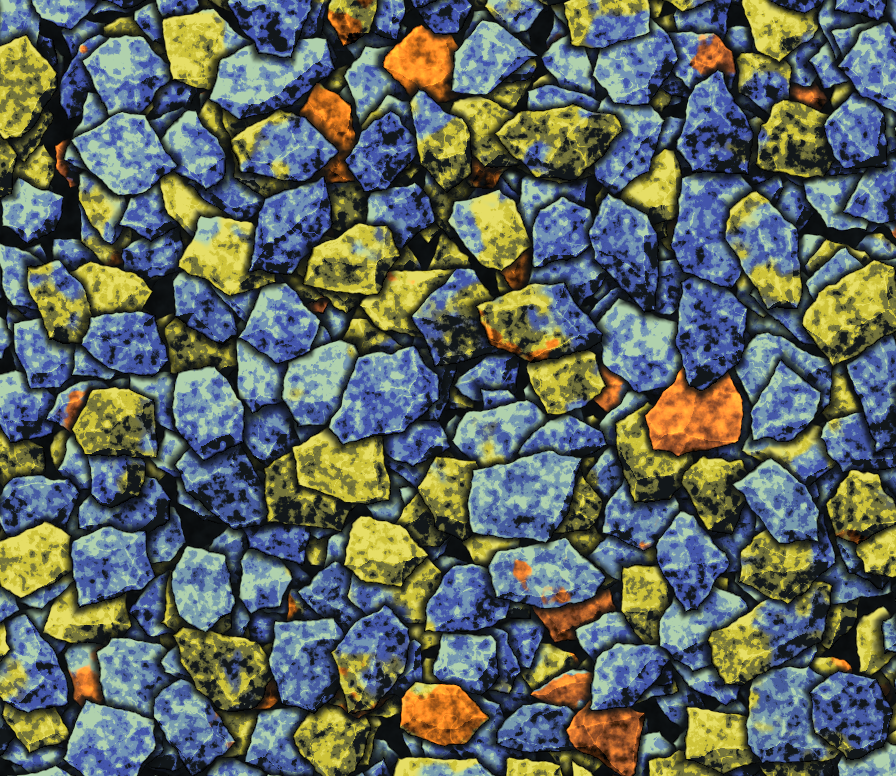
This texture is drawn by a WebGL 2 fragment shader. Its source:

```glsl
#version 300 es
precision highp float;

uniform vec2 u_resolution;
out vec4 fragColor;

const float TAU = 6.283185;
const int SIDES = 7;
const int COURSES = 4;
const vec3 SHADE = vec3(0.07, 0.09, 0.10);
const vec3 BLUE = vec3(0.26, 0.33, 0.68);
const vec3 SLATE = vec3(0.44, 0.57, 0.71);
const vec3 PALE = vec3(0.69, 0.82, 0.68);
const vec3 OLIVE = vec3(0.45, 0.45, 0.23);
const vec3 YELLOW = vec3(0.80, 0.76, 0.22);
const vec3 CREAM = vec3(0.90, 0.87, 0.40);
const vec3 RUST = vec3(0.88, 0.42, 0.10);

struct Surface {
    vec2 id;       // stone identity
    vec3 normal;   // facet direction
    float inset;   // distance inside the outline
    float ridge;   // closeness to the next facet
    float light;   // light left after shadows
};

float hash(vec2 p) {
    vec3 q = fract(vec3(p.xyx) * 0.1031);
    q += dot(q, q.yzx + 33.33);
    return fract((q.x + q.y) * q.z);
}

float rnd(vec2 id, float k) {
    return hash(id + vec2(7.0, 131.0) * k);
}

mat2 rotation(float a) {
    return mat2(cos(a), sin(a), -sin(a), cos(a));
}

float noise(vec2 p) {
    vec2 i = floor(p), f = fract(p);
    f = f * f * (3.0 - 2.0 * f);
    return mix(mix(hash(i), hash(i + vec2(1, 0)), f.x),
               mix(hash(i + vec2(0, 1)), hash(i + vec2(1, 1)), f.x), f.y);
}

float fbm(vec2 p) {
    float sum = 0.0, weight = 0.533;
    for (int i = 0; i < 4; i++) {
        sum += weight * noise(p);
        p = rotation(0.6) * p * 2.03 + 11.7;
        weight *= 0.5;
    }
    return sum;
}

vec3 ramp(vec3 deep, vec3 middle, vec3 bright, float t) {
    vec3 c = mix(SHADE, deep, smoothstep(0.0, 0.26, t));
    c = mix(c, middle, smoothstep(0.36, 0.54, t));
    return mix(c, bright, smoothstep(0.64, 0.84, t));
}

// One faceted stone: a convex outline with bevels below a tilted cap
void layStone(vec2 p, vec2 cell, float scale, float layer, float share, inout Surface s) {
    vec2 id = cell + 36.0 * layer + 17.0;
    if (rnd(id, 0.0) > share) return;
    vec2 center = cell + 0.5 + 0.6 * (vec2(rnd(id, 2.0), rnd(id, 3.0)) - 0.5);
    float girth = mix(0.43, 0.62, rnd(id, 4.0));
    float stretch = mix(1.0, 1.33, rnd(id, 5.0));
    mat2 spin = rotation(TAU * rnd(id, 1.0));
    vec2 q = spin * (p / scale - center) / (girth * vec2(stretch, 1.0 / stretch));
    if (dot(q, q) > 6.0) return;

    vec2 slope = 0.6 * (vec2(rnd(id, 7.0), rnd(id, 8.0)) - 0.5);
    float height = 0.34 - dot(q, slope), second = 9.0, edge = 9.0;
    for (int k = 0; k < SIDES; k++) {
        float side = float(k);
        float a = TAU * (side + 0.75 * rnd(id, 10.0 + side)) / float(SIDES);
        vec2 n = vec2(cos(a), sin(a));
        float gap = mix(0.72, 1.12, rnd(id, 20.0 + side)) - dot(q, n);
        float steep = mix(0.4, 1.6, rnd(id, 30.0 + side));
        float h = gap * steep;
        edge = min(edge, gap);
        if (h < height) {
            second = height;
            height = h;
            slope = n * steep;
        } else second = min(second, h);
    }

    float inset = edge * girth / stretch * scale;
    if (inset < 0.0) s.light *= mix(0.15, 1.0, smoothstep(0.0, 0.009, -inset));
    else s = Surface(id, normalize(vec3(slope * spin, 1.0)), inset, second - height, 1.0);
}

vec3 shadeStone(vec2 uv, Surface s) {
    vec2 q = uv + s.id * 0.37;
    float mottle = fbm(q * 36.0) - 0.5;
    float grain = fbm(q * 130.0) - 0.5;
    float stain = fbm(q * 15.0 + 5.0) - 0.5;
    float vein = smoothstep(0.02, 0.0, abs(fbm(q * 23.0 + 31.0) - 0.5));
    float facing = max(dot(s.normal, normalize(vec3(-0.35, 0.6, 0.8))), 0.0);

    // Light, weathering and worn edges
    float tone = 0.06 + 0.6 * facing + 0.42 * (rnd(s.id, 6.0) - 0.5);
    tone += 0.5 * mottle + 1.25 * grain;
    tone += 0.24 * vein * smoothstep(-0.1, 0.15, stain + mottle);
    tone += 0.24 * smoothstep(0.05, 0.0, s.ridge) * smoothstep(-0.1, 0.1, mottle + grain);
    tone += 0.24 * facing * smoothstep(0.006, 0.002, s.inset);

    // Mineral families with stained borders
    float family = rnd(s.id, 9.0);
    float green = rnd(s.id, 40.0) * smoothstep(0.9, 0.1, uv.y);
    vec3 cool = ramp(mix(BLUE, vec3(0.30, 0.42, 0.48), 0.4 * green),
                     mix(SLATE, vec3(0.52, 0.68, 0.62), 0.45 * green), PALE, tone);
    vec3 warm = ramp(OLIVE, YELLOW, CREAM, tone);
    vec3 color = mix(cool, warm, smoothstep(0.66, 0.74, family + 0.8 * stain));
    float patches = step(0.85, rnd(s.id, 41.0)) * smoothstep(0.11, 0.16, stain + 0.3 * mottle);
    float rust = max(patches, step(0.988, rnd(s.id, 42.0)));
    color = mix(color, RUST * (0.35 + 1.1 * tone), 0.85 * rust);
    return color * smoothstep(0.0, 0.0022, s.inset);
}

void main() {
    vec2 uv = gl_FragCoord.xy / u_resolution.x;
    vec2 rough = vec2(fbm(uv * 48.0), fbm(uv * 48.0 + 70.0)) - 0.5;
    vec2 p = uv + 0.01 * rough;

    // Courses of stones, from the bottom up
    Surface s = Surface(vec2(0), vec3(0, 0, 1), 0.0, 1.0, 0.0);
    for (int layer = 0; layer < COURSES; layer++) {
        float level = float(layer);
        float scale = 0.066 + 0.009 * level;
        float share = 1.0 - 0.12 * level;
        vec2 home = floor(p / scale);
        for (int j = -1; j <= 1; j++)
            for (int i = -1; i <= 1; i++)
                layStone(p, home + vec2(i, j), scale, level, share, s);
    }

    vec3 soil = SHADE * (0.4 + fbm(uv * 90.0));
    vec3 color = mix(soil * 0.7, shadeStone(uv, s), s.light);
    fragColor = vec4(clamp(color, 0.0, 1.0), 1.0);
}
```
